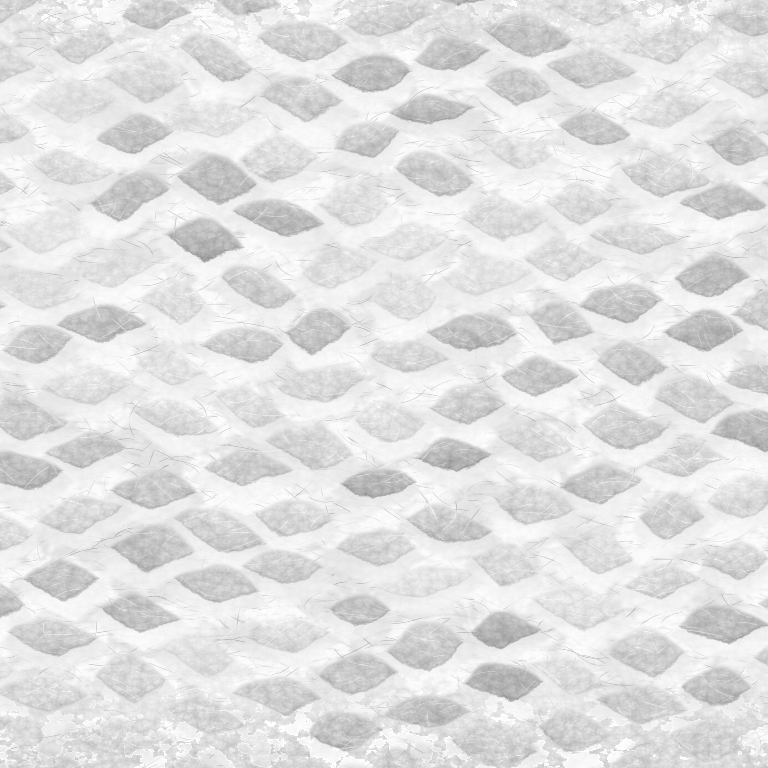
A WebGL 2 fragment shader for this texture map:

```glsl
#version 300 es
precision highp float;
// Bleached palm bark: a slanted lattice of grey, eye-shaped leaf scars, each above a pale skirt.
// Scars are jittered and composited downwards over white pith; cellular noise
// gives the grain and flakes, layered sines the warp, and scattered arcs the fibres.

uniform vec2 u_resolution;
out vec4 fragColor;

float hash(vec2 p) {
    return fract(sin(dot(p, vec2(127.1, 311.7))) * 4375.85);
}

vec2 hash2(vec2 p) {
    return vec2(hash(p), hash(p + 47.3));
}

// Distance to the nearest scattered point
float cellular(vec2 p) {
    vec2 cell = floor(p);
    float nearest = 2.0;
    for (int y = -1; y <= 1; y++)
        for (int x = -1; x <= 1; x++) {
            vec2 c = cell + vec2(x, y);
            nearest = min(nearest, distance(p, c + hash2(c)));
        }
    return nearest;
}

float grain(vec2 p) {
    return 0.5 * cellular(p) + 0.3 * cellular(p * 2.3 + 7.0) + 0.2 * cellular(p * 4.9 + 3.0);
}

vec2 waves(vec2 p) {
    return sin(p.yx * 17.0 + vec2(1.0, 4.0)) + 0.6 * sin(p * 41.0 + p.yx * 23.0)
         + 0.3 * sin(p.yx * 97.0 - p * 61.0);
}

// Eye shape with a round top and a more pointed bottom; negative inside
float eye(vec2 d, vec2 size) {
    float q = abs(d.x) / size.x;
    float arch = 1.0 - pow(q, 1.7);
    float keel = 1.0 - mix(q, q * q, 0.45);
    return abs(d.y) / size.y - (d.y < 0.0 ? arch : keel);
}

// Thin bent strands, one per cell, mostly lying flat
float fibres(vec2 p, float width) {
    vec2 cell = floor(p);
    float cover = 0.0;
    for (int y = -1; y <= 1; y++)
        for (int x = -1; x <= 1; x++) {
            vec2 c = cell + vec2(x, y);
            vec2 d = p - c - hash2(c + 5.0);
            float angle = (hash(c + 9.0) - 0.5) * 1.7;
            if (hash(c + 21.0) > 0.92) angle += 1.4;
            d = mat2(cos(angle), -sin(angle), sin(angle), cos(angle)) * d;
            d.y += (hash(c + 13.0) - 0.5) * d.x * d.x;
            float span = 0.4 + 0.5 * hash(c + 17.0);
            float strand = smoothstep(width, 0.0, abs(d.y)) * smoothstep(span, span * 0.7, abs(d.x));
            cover = max(cover, strand * hash(c + 31.0));
        }
    return cover;
}

void main() {
    vec2 p = gl_FragCoord.xy / u_resolution;
    p.y = 1.0 - p.y;
    vec2 warped = p + 0.005 * waves(p);
    float fine = grain(p * vec2(75.0, 95.0));
    float broad = grain(p * vec2(11.0, 17.0) + 0.2 * waves(p));

    // White pith with soft shading and flowing strands
    float tone = 0.985 - 0.09 * smoothstep(0.3, 0.6, broad) - 0.05 * (fine - 0.35);
    float flow = sin(p.y * 420.0 + 5.0 * waves(p * 0.8).x + 30.0 * p.x);
    tone -= 0.035 * smoothstep(0.6, 1.0, flow) * smoothstep(0.25, 0.55, fine);
    float threads = max(fibres(p * vec2(26.0, 34.0), 0.035), fibres(p * vec2(43.0, 51.0) + 9.0, 0.05));
    tone -= 0.17 * threads;

    // Slanted lattice of scars, upper ones first
    mat2 lattice = mat2(0.0885, 0.052, -0.1015, 0.0286);
    vec2 start = vec2(0.547, 0.31);
    vec2 home = round(inverse(lattice) * (warped - start));
    for (int m = -1; m <= 1; m++)
        for (int n = -1; n <= 1; n++) {
            vec2 id = home + vec2(m, n);
            vec2 jitter = (hash2(id) - 0.5) * vec2(0.026, 0.016);
            vec2 d = warped - start - lattice * id - jitter;
            d.y -= (hash(id + 3.0) - 0.4) * 0.35 * d.x;
            d.x -= (hash(id + 8.0) - 0.5) * 0.7 * d.y;
            vec2 size = vec2(0.053, 0.027) * (0.8 + 0.35 * hash2(id + 11.0));

            // Pale skirt, fading to a bright lower lip
            float skirt = eye(d - vec2(0.0, 0.013), size * vec2(1.22, 1.4));
            float skirtTone = 0.9 + 0.045 * smoothstep(0.0, 0.045, d.y) + 0.04 * hash(id + 19.0);
            skirtTone -= 0.05 * (fine - 0.35) + 0.04 * (broad - 0.4);
            tone = mix(tone, skirtTone, 0.85 * smoothstep(0.14, -0.12, skirt));

            // Grey scar with a ragged edge, mottling and scratches
            float scar = eye(d, size) + 0.28 * (fine - 0.36);
            float age = hash(id + 27.0);
            float scarTone = mix(0.7, 0.885, sqrt(age)) - 0.2 * (fine - 0.36);
            scarTone -= 0.035 * d.y / size.y + 0.15 * (broad - 0.42);
            scarTone -= 0.05 * smoothstep(-0.22, -0.04, scar) * step(0.0, d.y);
            scarTone += 0.1 * threads;
            float softness = d.y < 0.0 ? 0.16 : 0.07;
            tone = mix(tone, scarTone, smoothstep(softness, -softness, scar) * (1.0 - 0.5 * pow(age, 5.0)));
        }

    // Strands crossing the scars
    tone = mix(tone, 0.97, 0.5 * fibres(p * vec2(19.0, 23.0) + 40.0, 0.03));

    // Torn flakes along the upper and lower ends
    float ends = smoothstep(0.16, 0.0, min(p.y + 0.05, 1.0 - p.y));
    float flake = grain(warped * vec2(15.0, 21.0) + 13.0) + 0.25 * (fine - 0.36);
    float torn = smoothstep(0.4, 0.43, flake) * ends;
    tone = mix(tone, 0.85 - 0.3 * (fine - 0.36), 0.75 * torn);
    tone += 0.06 * ends * smoothstep(0.04, 0.0, abs(flake - 0.4));

    fragColor = vec4(vec3(clamp(tone, 0.0, 1.0)), 1.0);
}
```
